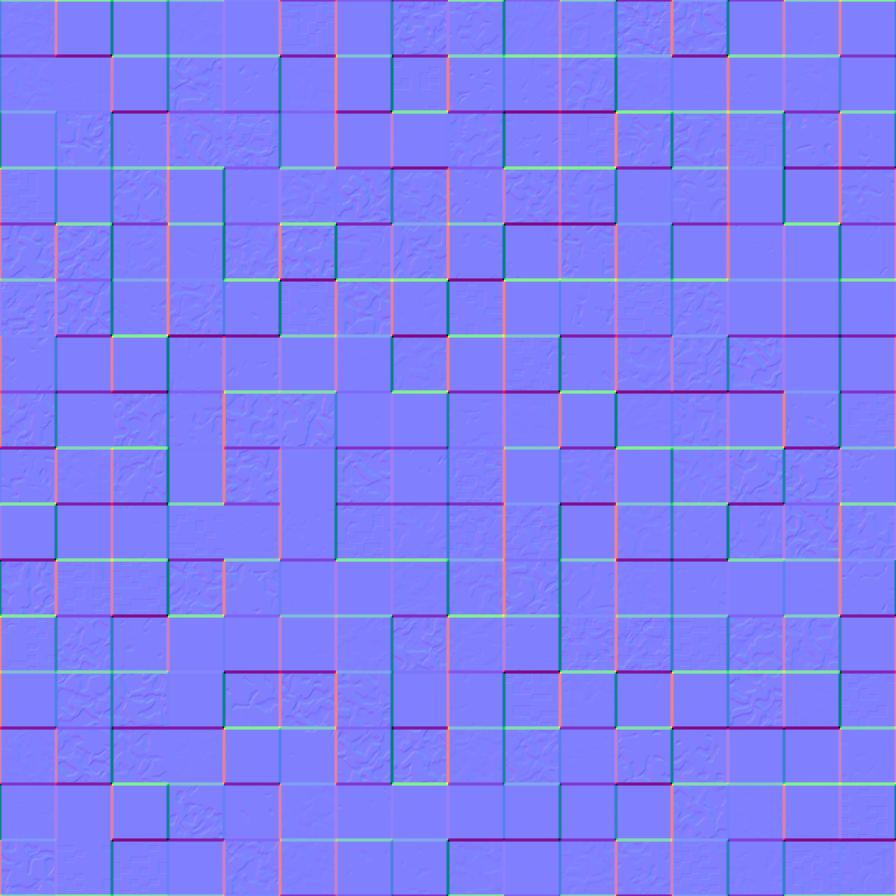
Write a Shadertoy shader that draws this texture map.

```glsl
// Tangent-space normal map of a square tile wall, sixteen tiles each way.
// Random tile heights give coloured steps along the joints; each tile face
// carries its own faint relief: wrinkles, sparse chips or small blocks.

const float TILES = 16.0;          // tiles across and down
const float JOINT_HALF = 0.028;    // half joint width, in tiles
const float JOINT_SLOPE = 3.6;     // steepness per unit of height change
const float BLUE_LOSS = 0.6;       // blue removed at full tilt
const float BLUE_CURVE = 1.7;
const float WRINKLE_FREQ = 8.0;    // wrinkles per tile
const float WRINKLE_STEP = 0.022;  // sampling distance, in tiles
const float WRINKLE_GAIN = 0.16;
const float BLOCK_SHARE = 0.14;    // share of tiles with small blocks
const vec2 BLOCK_GRID = vec2(6.0, 10.0);
const float BLOCK_HALF = 0.09;     // half block edge width, in blocks
const float BLOCK_FILL = 0.3;      // share of raised blocks
const float BLOCK_GAIN = 0.1;

float hash(vec2 p) {
    return fract(sin(dot(p, vec2(127.1, 311.7))) * 43758.547);
}

float valueNoise(vec2 p) {
    vec2 cell = floor(p), f = fract(p);
    f = f * f * (3.0 - 2.0 * f);
    float low = mix(hash(cell), hash(cell + vec2(1, 0)), f.x);
    float high = mix(hash(cell + vec2(0, 1)), hash(cell + vec2(1, 1)), f.x);
    return mix(low, high, f.y);
}

// Coverage of a band around the nearest whole number, per axis.
vec2 edgeBand(vec2 p, float halfWidth, vec2 pixel) {
    vec2 d = abs(p - floor(p + 0.5));
    return clamp((halfWidth - d) / pixel + 0.5, 0.0, 1.0);
}

float tileHeight(vec2 cell) {
    return hash(mod(cell, TILES) + 3.7);
}

float blockHeight(vec2 cell) {
    return step(1.0 - BLOCK_FILL, hash(cell + 41.3));
}

// Tilt at the joints, from the height change between neighbouring tiles.
vec2 jointTilt(vec2 p, float pixel) {
    vec2 cell = floor(p), edge = floor(p + 0.5);
    vec2 rise = vec2(
        tileHeight(vec2(edge.x - 1.0, cell.y)) - tileHeight(vec2(edge.x, cell.y)),
        tileHeight(vec2(cell.x, edge.y)) - tileHeight(vec2(cell.x, edge.y - 1.0)));
    vec2 slope = rise * JOINT_SLOPE;
    return slope * inversesqrt(1.0 + slope * slope) * edgeBand(p, JOINT_HALF, vec2(pixel));
}

// Thin embossed outlines around scattered raised blocks.
vec2 blockTilt(vec2 p, float pixel) {
    vec2 q = p * BLOCK_GRID;
    vec2 cell = floor(q), edge = floor(q + 0.5);
    vec2 rise = vec2(
        blockHeight(vec2(edge.x - 1.0, cell.y)) - blockHeight(vec2(edge.x, cell.y)),
        blockHeight(vec2(cell.x, edge.y)) - blockHeight(vec2(cell.x, edge.y - 1.0)));
    return rise * edgeBand(q, BLOCK_HALF, pixel * BLOCK_GRID);
}

// Plateaus cut from warped noise; a higher level leaves only sparse chips.
float wrinkle(vec2 p, float level) {
    vec2 q = p * WRINKLE_FREQ;
    q += 1.6 * vec2(valueNoise(q * 0.6 + 17.0), valueNoise(q * 0.6 + 53.0));
    float n = 0.75 * valueNoise(q) + 0.25 * valueNoise(q * 2.1 + 9.0);
    return smoothstep(level - 0.12, level + 0.12, n);
}

vec2 wrinkleTilt(vec2 p, float level) {
    vec2 dx = vec2(WRINKLE_STEP, 0.0), dy = dx.yx;
    return vec2(wrinkle(p - dx, level) - wrinkle(p + dx, level),
                wrinkle(p + dy, level) - wrinkle(p - dy, level));
}

void mainImage(out vec4 fragColor, in vec2 fragCoord) {
    vec2 p = fragCoord / iResolution.xy * TILES;
    float pixel = TILES / iResolution.y;
    vec2 tile = floor(p);

    // Character of this tile's face
    float roughness = smoothstep(0.1, 0.9, hash(tile + 11.9));
    float level = mix(0.85, 0.5, smoothstep(0.1, 0.7, hash(tile + 23.1)));
    float blocky = step(hash(tile + 67.3), BLOCK_SHARE);

    vec2 face = wrinkleTilt(p + tile * 0.37, level) * WRINKLE_GAIN * roughness;
    face += blockTilt(p, pixel) * BLOCK_GAIN * blocky;

    // Joints override the face relief
    vec2 band = edgeBand(p, JOINT_HALF, vec2(pixel));
    vec2 tilt = jointTilt(p, pixel) + face * (1.0 - max(band.x, band.y));

    // Encode the tilt as colour
    float steepness = min(length(tilt), 1.0);
    float blue = 1.0 - BLUE_LOSS * pow(steepness, BLUE_CURVE);
    fragColor = vec4(clamp(0.5 + 0.5 * tilt, 0.0, 1.0), blue, 1.0);
}
```
